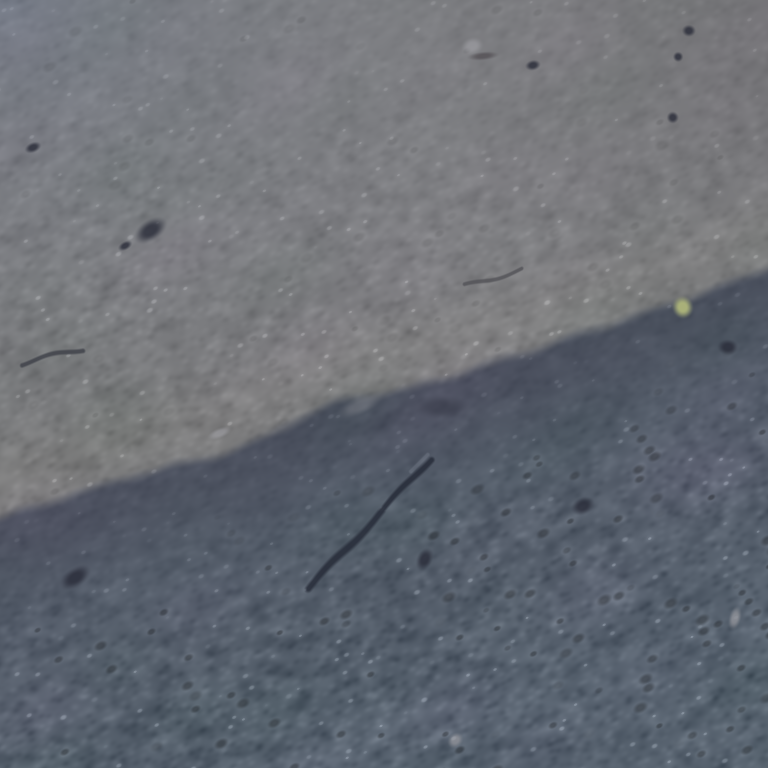
A WebGL 1 fragment shader for this texture:

```glsl
precision highp float;
uniform vec2 u_resolution;

vec3 hash3(vec2 p) {
  vec3 q = fract(vec3(p.xyx) * vec3(0.1031, 0.103, 0.0973));
  q += dot(q, q.yxz + 33.33);
  return fract((q.xxy + q.yzz) * q.zyx);
}

mat2 turn(float a) {
  return mat2(cos(a), -sin(a), sin(a), cos(a));
}

// Cellular grain: x is signed soft texture, y is the cover of rare specks.
vec2 grain(vec2 p, float density) {
  vec2 cell = floor(p), total = vec2(0.0);
  for (int j = -1; j <= 1; j++) {
    for (int i = -1; i <= 1; i++) {
      vec2 id = cell + vec2(float(i), float(j));
      vec3 h = hash3(id + 71.0);
      vec2 d = p - id - 0.15 - 0.7 * h.xy;
      float blob = exp(-4.5 * dot(d, d));
      total.x += (h.z - 0.5) * blob;
      float size = 0.18 + 0.22 * h.x;
      float rare = smoothstep(1.0 - density, 1.0 - 0.5 * density, h.z);
      total.y = max(total.y, rare * (1.0 - smoothstep(0.4 * size, 1.3 * size, length(d))));
    }
  }
  return total;
}

// Soft tilted ellipse.
float spot(vec2 p, vec2 center, vec2 radius, float angle) {
  return 1.0 - smoothstep(0.35, 1.25, length(turn(angle) * (p - center) / radius));
}

float twig(vec2 p, vec2 a, vec2 b, float width) {
  vec2 ab = b - a;
  float t = clamp(dot(p - a, ab) / dot(ab, ab), 0.0, 1.0);
  return 1.0 - smoothstep(0.3 * width, 1.3 * width, length(p - a - ab * t));
}

void main() {
  vec2 uv = gl_FragCoord.xy / u_resolution;
  vec2 slant = turn(0.5) * uv;
  vec2 fine = grain(slant * vec2(85.0, 130.0), 0.04);
  vec2 medium = grain(slant * vec2(40.0, 62.0) + 19.0, 0.05 + 0.17 * uv.x * (1.0 - uv.y));
  float broad = grain(slant * vec2(7.0, 12.0) + 5.0, 0.1).x;

  // Shadow boundary, slightly bowed and ragged
  float edge = 0.327 + 0.313 * uv.x + 0.011 * pow(uv.x, 6.0)
    + 0.013 * exp(-pow((uv.x - 0.44) / 0.07, 2.0))
    - 0.008 * exp(-pow((uv.x - 0.29) / 0.07, 2.0))
    + 0.002 * sin(uv.x * 61.0) + 0.004 * medium.x;
  float depth = edge - uv.y;
  float shade = smoothstep(-0.009, 0.011, depth);

  // Sunlit ground
  vec3 lit = mix(vec3(0.475, 0.475, 0.48), vec3(0.495, 0.495, 0.505), smoothstep(0.35, 0.75, uv.y));
  lit = mix(lit, vec3(0.445, 0.475, 0.525), 0.9 * exp(-3.5 * length((uv - vec2(0.0, 1.0)) * vec2(1.0, 1.3))));
  lit -= 0.045 * smoothstep(0.55, 1.1, uv.x) * smoothstep(0.5, 1.0, uv.y);
  lit += vec3(0.02, 0.018, 0.012) * exp(-pow((depth + 0.05) / 0.05, 2.0));

  // Shaded ground, darkest and most violet beside the boundary
  vec3 dark = mix(vec3(0.295, 0.315, 0.37), vec3(0.335, 0.37, 0.42), smoothstep(0.0, 0.17, depth));
  dark += vec3(0.01, 0.018, 0.018) * smoothstep(0.2, 0.5, depth);
  vec3 color = mix(lit, dark, shade);

  // Grit
  float calm = mix(1.0, 0.55, smoothstep(0.55, 1.0, uv.y));
  calm *= mix(1.0, 0.5 + 0.9 * smoothstep(0.03, 0.3, depth), shade);
  color += calm * (0.075 * fine.x + 0.085 * medium.x) + 0.025 * broad;
  color += vec3(0.012, -0.006, 0.01) * broad;
  float speckCover = medium.y * mix(0.22, 0.65 * smoothstep(0.04, 0.2, depth), shade);
  color = mix(color, color * 0.55, speckCover);
  color += 0.08 * calm * fine.y;

  // Sticks
  vec2 bent = uv + vec2(0.0, 0.003 * sin(uv.x * 70.0));
  float stick = max(twig(bent, vec2(0.402, 0.234), vec2(0.497, 0.334), 0.0055),
                    twig(bent, vec2(0.497, 0.334), vec2(0.562, 0.404), 0.0045));
  color = mix(color, vec3(0.15, 0.17, 0.22), 0.85 * stick);
  color += 0.07 * twig(uv, vec2(0.535, 0.386), vec2(0.557, 0.408), 0.003);
  color = mix(color, vec3(0.25, 0.26, 0.29), 0.85 * twig(bent, vec2(0.029, 0.527), vec2(0.108, 0.546), 0.0035));
  color = mix(color, vec3(0.31, 0.31, 0.33), 0.75 * twig(bent, vec2(0.605, 0.627), vec2(0.679, 0.649), 0.003));

  // Larger dark debris
  float debris = spot(uv, vec2(0.196, 0.70), vec2(0.021, 0.012), 0.6);
  debris = max(debris, spot(uv, vec2(0.163, 0.68), vec2(0.009, 0.005), 0.5));
  debris = max(debris, spot(uv, vec2(0.043, 0.808), vec2(0.01, 0.006), 0.4));
  debris = max(debris, spot(uv, vec2(0.897, 0.96), vec2(0.008, 0.007), 0.0));
  debris = max(debris, spot(uv, vec2(0.883, 0.926), vec2(0.006), 0.0));
  debris = max(debris, spot(uv, vec2(0.694, 0.915), vec2(0.009, 0.006), 0.2));
  debris = max(debris, spot(uv, vec2(0.876, 0.847), vec2(0.007), 0.0));
  debris = max(debris, spot(uv, vec2(0.098, 0.248), vec2(0.02, 0.011), 0.6));
  debris = max(debris, spot(uv, vec2(0.759, 0.341), vec2(0.014, 0.01), 0.4));
  debris = max(debris, spot(uv, vec2(0.948, 0.548), vec2(0.012, 0.009), 0.0));
  debris = max(debris, spot(uv, vec2(0.553, 0.272), vec2(0.014, 0.009), 1.1));
  debris = max(debris, 0.4 * spot(uv, vec2(0.575, 0.47), vec2(0.035, 0.014), 0.0));
  color = mix(color, vec3(0.16, 0.17, 0.22), 0.8 * debris);

  // Pale stones and a yellow leaf
  float pale = spot(uv, vec2(0.615, 0.94), vec2(0.013, 0.01), 0.3);
  pale = max(pale, spot(uv, vec2(0.286, 0.436), vec2(0.015, 0.006), 0.4));
  pale = max(pale, spot(uv, vec2(0.593, 0.036), vec2(0.01, 0.008), 0.8));
  pale = max(pale, spot(uv, vec2(0.957, 0.195), vec2(0.014, 0.007), 1.3));
  pale = max(pale, 0.5 * spot(uv, vec2(0.469, 0.472), vec2(0.028, 0.01), 0.4));
  color = mix(color, vec3(0.62, 0.62, 0.64), 0.65 * pale);
  color = mix(color, vec3(0.29, 0.27, 0.29), 0.6 * spot(uv, vec2(0.629, 0.927), vec2(0.018, 0.005), 0.1));
  color = mix(color, vec3(0.68, 0.71, 0.48), 0.95 * spot(uv, vec2(0.889, 0.6), vec2(0.012, 0.013), 0.3));

  gl_FragColor = vec4(color, 1.0);
}
```
